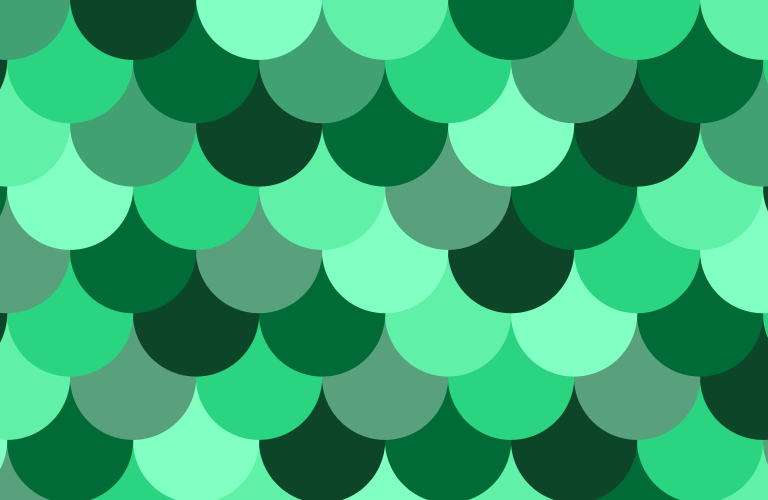
This pattern is drawn by a WebGL 1 fragment shader. Its source:

```glsl
precision highp float;
// Overlapping fish scales in mixed greens, each row hanging over the one below.

#define ACROSS 6.095      // scales across the canvas width
#define ROWS 9            // rows drawn, top to bottom
#define COLS 8            // scales per row, including cut ones
#define ROW_STEP 0.5026   // row spacing, in scale widths
#define RADIUS 0.5015     // scale radius, in scale widths
#define ORIGIN vec2(0.056, -0.026)  // centre of the first scale
#define SPREAD vec2(0.618, 0.255)   // turn of the colour wheel per column, row
#define JITTER 0.7        // random part of that turn
#define RETRY 0.382       // turn taken when a neighbour has the same tone
#define SEED 17.0

uniform vec2 u_resolution;

float hash(vec2 cell) {
    vec3 q = fract(vec3(cell.xyx + SEED) * vec3(0.1031, 0.1030, 0.0973));
    q += dot(q, q.yzx + 33.33);
    return fract((q.x + q.y) * q.z);
}

// Tones 0 to 5 take unequal arcs of the wheel, light half first.
float wheelTone(float turn) {
    return step(0.20, turn) + step(0.345, turn) + step(0.465, turn)
         + step(0.635, turn) + step(0.815, turn);
}

vec3 scaleColour(float tone, float row) {
    if (tone < 0.5) return vec3(0.17, 0.83, 0.50);
    if (tone < 1.5) return vec3(0.38, 0.94, 0.66);
    if (tone < 2.5) return vec3(0.51, 1.00, 0.76);
    // The muted green turns greyer below the top rows.
    if (tone < 3.5) return mix(vec3(0.26, 0.63, 0.45), vec3(0.35, 0.63, 0.49), step(2.5, row));
    if (tone < 4.5) return vec3(0.00, 0.42, 0.21);
    return vec3(0.05, 0.27, 0.16);
}

// A tone unlike the scale to the left, the two above and the one two rows up.
float pickTone(vec2 cell, float left, float upLeft, float upRight, float twoUp) {
    float turn = fract(dot(cell, SPREAD) + JITTER * hash(cell));
    float tone = wheelTone(turn);
    for (int i = 0; i < 8; i++) {
        if (tone != left && tone != upLeft && tone != upRight && tone != twoUp) break;
        turn = fract(turn + RETRY);
        tone = wheelTone(turn);
    }
    return tone;
}

void main() {
    // Scale widths, measured from the top left corner.
    float pixel = ACROSS / u_resolution.x;
    vec2 p = vec2(gl_FragCoord.x, u_resolution.y - gl_FragCoord.y) * pixel;

    // Tones of the last two rows.
    float lastRow[COLS + 1];
    float rowBefore[COLS + 1];
    for (int c = 0; c <= COLS; c++) {
        lastRow[c] = -1.0;
        rowBefore[c] = -1.0;
    }

    // Paint front to back: upper rows cover lower ones.
    vec3 colour = vec3(0.0);
    float uncovered = 1.0;
    for (int r = 0; r < ROWS; r++) {
        float row = float(r);
        float odd = mod(row, 2.0);
        float left = -1.0;
        float aboveLeft = -1.0;
        for (int c = 0; c < COLS; c++) {
            vec2 cell = vec2(float(c), row);
            float above = lastRow[c];
            float upLeft = odd > 0.5 ? aboveLeft : above;
            float upRight = odd > 0.5 ? above : lastRow[c + 1];
            float tone = pickTone(cell, left, upLeft, upRight, rowBefore[c]);
            rowBefore[c] = above;
            lastRow[c] = tone;
            left = tone;
            aboveLeft = above;

            vec2 centre = ORIGIN + vec2(cell.x - 0.5 * odd, row * ROW_STEP);
            float edge = length(p - centre) - RADIUS;
            float cover = uncovered * clamp(0.5 - edge / pixel, 0.0, 1.0);
            colour += cover * scaleColour(tone, row);
            uncovered -= cover;
        }
    }
    gl_FragColor = vec4(colour / max(1.0 - uncovered, 0.001), 1.0);
}
```
